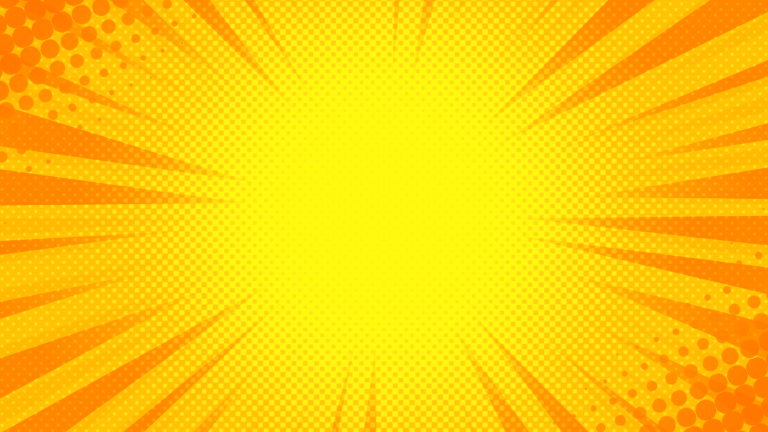
A Shadertoy shader for this background:

```glsl
const vec3 LEMON = vec3(1.00, 0.98, 0.05);
const vec3 PALE = vec3(1.00, 0.89, 0.11);
const vec3 GOLD = vec3(1.00, 0.76, 0.02);
const vec3 AMBER = vec3(1.00, 0.67, 0.00);
const vec3 ORANGE = vec3(1.00, 0.53, 0.00);
const vec3 EMBER = vec3(1.00, 0.43, 0.00);

const float TAU = 6.2831853;
const vec2 BURST_CENTER = vec2(0.0, 0.01);   // from the canvas middle
const float SCREEN_PITCH = 0.026;            // fine halftone period
const int BOLD_RAYS = 40;
const int FINE_RAYS = 58;
const float BOLD_OFFSET = -0.063;            // angle of the first bold ray
const float RIGHT_SQUEEZE = 0.056;           // gathers rays on the right
const float SPOT_PITCH = 0.0484;             // corner spot spacing
const vec2 SPOT_AXIS = vec2(0.934, -0.358);
const vec2 SPOT_ANCHOR = vec2(0.1505, 0.2037);
const float SPOT_REACH = 0.56;
const float SPOT_GROWTH = 0.067;

float hash(float n) {
    return fract(sin(n * 12.9898) * 43758.5);
}

// Straight spike that opens outward from a tip on the given angle.
float spike(vec2 p, float angle, float tip, float slope, float px) {
    vec2 dir = vec2(cos(angle), sin(angle));
    float along = dot(p, dir);
    float across = abs(p.x * dir.y - p.y * dir.x);
    float shape = 1.0 - smoothstep(-px, px, across - (along - tip) * slope);
    return shape * clamp(0.22 + 2.0 * (along - tip), 0.0, 1.0);
}

float boldRays(vec2 p, float px) {
    float cover = 0.0;
    for (int i = 0; i < BOLD_RAYS; i++) {
        float k = float(i);
        float angle = BOLD_OFFSET + TAU * k / float(BOLD_RAYS);
        angle -= RIGHT_SQUEEZE * sin(4.0 * angle) * max(cos(angle), 0.0);
        float tip = 0.42 + 0.13 * sin(TAU * (k - 0.75) / 5.0);
        float slope = 0.06 + 0.025 * sin(k * 1.7);
        cover = max(cover, spike(p, angle, tip, slope, px));
    }
    return cover;
}

float fineRays(vec2 p, float px) {
    float cover = 0.0;
    for (int i = 0; i < FINE_RAYS; i++) {
        float k = float(i);
        float angle = TAU * (k + 0.7 * hash(k + 3.0)) / float(FINE_RAYS);
        float tip = 0.36 + 0.2 * hash(k + 71.0);
        cover = max(cover, spike(p, angle, tip, 0.04, px));
    }
    return cover;
}

// Rotated spot lattice; q runs inward from a corner.
float cornerSpots(vec2 q, float px) {
    mat2 toLattice = mat2(SPOT_AXIS.x, -SPOT_AXIS.y, SPOT_AXIS.y, SPOT_AXIS.x);
    vec2 cell = toLattice * (q - SPOT_ANCHOR) / SPOT_PITCH;
    vec2 spot = round(cell);
    vec2 home = SPOT_ANCHOR + (spot * SPOT_PITCH) * toLattice;
    float radius = min(SPOT_GROWTH * (SPOT_REACH - home.x - home.y), 0.0255);
    float edge = length(cell - spot) * SPOT_PITCH - radius;
    return (1.0 - smoothstep(-px, px, edge)) * step(0.002, radius);
}

void mainImage(out vec4 fragColor, in vec2 fragCoord) {
    float px = 1.0 / iResolution.y;
    vec2 uv = fragCoord * px;
    vec2 size = iResolution.xy * px;
    vec2 p = uv - 0.5 * size - BURST_CENTER;
    float r = length(p);

    // Radial glow seen through a staggered halftone screen
    float tone = smoothstep(0.08, 0.85, r);
    vec3 paper = mix(LEMON, PALE, smoothstep(0.25, 0.75, r));
    vec3 gap = mix(PALE, GOLD, smoothstep(0.15, 0.6, r));
    vec2 wave = cos(TAU * p / SCREEN_PITCH);
    float grain = 0.5 + 0.5 * wave.x * wave.y;
    float soft = 0.06 + 2.0 * px / SCREEN_PITCH;
    float ink = smoothstep(-soft, soft, 0.12 + 0.72 * tone - grain);
    vec3 color = mix(paper, gap, ink * mix(0.35, 1.0, smoothstep(0.1, 0.45, r)));

    // Spikes, thinned where the light screen dots lie
    float veil = mix(0.72, 1.0, ink);
    color = mix(color, AMBER, 0.4 * veil * fineRays(p, px));
    float bold = boldRays(p, px);
    vec3 rayColor = mix(AMBER, ORANGE, smoothstep(0.2, 0.7, bold));
    color = mix(color, rayColor, veil * bold);

    // Spots in two opposite corners
    vec2 topLeft = vec2(uv.x, size.y - uv.y);
    vec2 bottomRight = vec2(size.x - uv.x, uv.y);
    vec2 corner = topLeft.x + topLeft.y < bottomRight.x + bottomRight.y
        ? topLeft : bottomRight;
    float depth = corner.x + corner.y;
    color = mix(color, AMBER, 0.5 * (1.0 - smoothstep(0.0, 0.42, depth)));
    vec3 spotColor = mix(EMBER, ORANGE, smoothstep(0.1, 0.4, depth));
    color = mix(color, spotColor, 0.8 * cornerSpots(corner, px));

    fragColor = vec4(color, 1.0);
}
```
